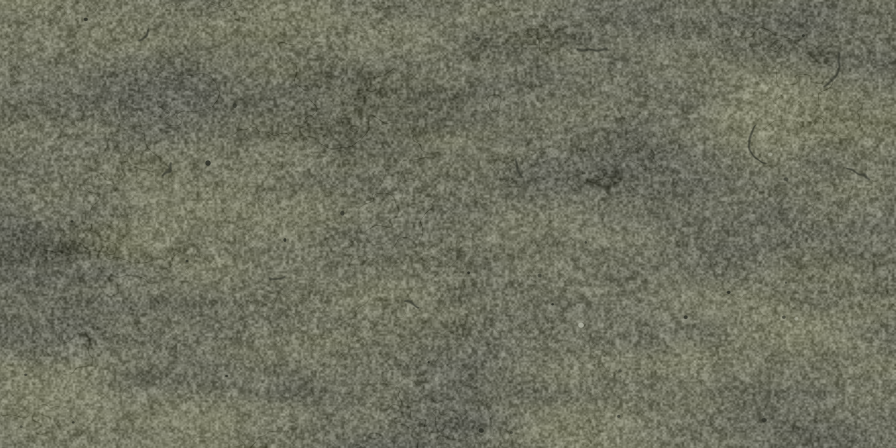
A WebGL 2 fragment shader for this texture:

```glsl
#version 300 es
precision highp float;

uniform vec2 u_resolution;
out vec4 fragColor;

// Lengths are in canvas heights
const vec3 BASE_COLOR = vec3(0.440, 0.445, 0.382);
const vec3 OLIVE_TINT = vec3(0.012, 0.011, -0.012);
const vec3 SPECK_COLOR = vec3(0.15, 0.16, 0.13);
const vec3 PALE_COLOR = vec3(0.70, 0.71, 0.65);
const float PATCH_AMOUNT = 0.085;
const float MOTTLE_AMOUNT = 0.030;
const float GRAIN_AMOUNT = 0.080;
const float STAIN_AMOUNT = 0.065;
const float CRACK_AMOUNT = 0.085;
const float WRINKLE_AMOUNT = 0.045;
const float SPECK_GRID = 9.0;
const float SPECK_CHANCE = 0.22;
const float PALE_GRID = 5.0;
const float PALE_CHANCE = 0.09;
const float SCRATCH_GRID = 4.0;
const float SCRATCH_CHANCE = 0.30;

// Three random values in 0..1 for a lattice cell
vec3 hash3(vec2 cell, uint seed) {
    uvec3 v = uvec3(uvec2(ivec2(cell) + 4096), seed);
    v = v * 1664525u + 1013904223u;
    v += v.yzx * v.zxy;
    v ^= v >> 16u;
    v += v.yzx * v.zxy;
    return vec3(v >> 8u) / 16777216.0;
}

// Smooth value noise in -1..1
float noise(vec2 p, uint seed) {
    vec2 i = floor(p);
    vec2 f = p - i;
    f = f * f * (3.0 - 2.0 * f);
    float bottom = mix(hash3(i, seed).x, hash3(i + vec2(1, 0), seed).x, f.x);
    float top = mix(hash3(i + vec2(0, 1), seed).x, hash3(i + vec2(1, 1), seed).x, f.x);
    return 2.0 * mix(bottom, top, f.y) - 1.0;
}

float fbm(vec2 p, uint seed) {
    float sum = 0.0;
    float weight = 0.5;
    for (uint octave = 0u; octave < 4u; octave++) {
        sum += weight * noise(p, seed + octave);
        p = mat2(1.98, 0.22, -0.22, 1.98) * p + 7.3;
        weight *= 0.55;
    }
    return sum;
}

// Thin lines along the zero contour of a noise field
float contour(vec2 p, float width, uint seed) {
    return 1.0 - smoothstep(0.0, width, abs(fbm(p, seed)));
}

// Small round dots, at most one per cell
float dots(vec2 p, float grid, float chance, float pixel, uint seed) {
    vec2 cell = floor(p * grid);
    vec3 place = hash3(cell, seed);
    vec3 look = hash3(cell, seed + 1u);
    vec2 offset = p - (cell + 0.1 + 0.8 * place.xy) / grid;
    offset.x *= mix(0.75, 1.2, look.y);
    float radius = mix(0.0022, 0.0062, look.x * look.x);
    float dot_mask = 1.0 - smoothstep(radius - 0.6 * pixel, radius + 0.8 * pixel, length(offset));
    return dot_mask * step(place.z, chance) * mix(0.55, 1.0, look.z);
}

// Short bent strokes, at most one per cell
float scratches(vec2 p, float pixel) {
    vec2 cell = floor(p * SCRATCH_GRID);
    vec3 place = hash3(cell, 70u);
    vec3 look = hash3(cell, 71u);
    vec2 q = p - (cell + 0.25 + 0.5 * place.xy) / SCRATCH_GRID;
    float angle = 6.2832 * look.x;
    q = mat2(cos(angle), -sin(angle), sin(angle), cos(angle)) * q;
    q.y += (look.y - 0.5) * 24.0 * q.x * q.x + 0.004 * noise(p * 60.0, 72u);
    float extent = mix(0.015, 0.045, look.z);
    float d = length(vec2(max(abs(q.x) - extent, 0.0), q.y));
    return (1.0 - smoothstep(0.0, 0.0025 + pixel, d)) * step(place.z, SCRATCH_CHANCE);
}

void main() {
    float pixel = 1.0 / u_resolution.y;
    vec2 p = gl_FragCoord.xy * pixel;

    // Broad horizontal patches and medium mottling
    float patches = fbm(p * vec2(2.2, 6.5) + 3.0, 1u);
    float mottle = fbm(p * vec2(17.0, 24.0), 10u);
    float tone = PATCH_AMOUNT * patches + MOTTLE_AMOUNT * mottle;

    // Fine gritty grain
    float grain = noise(p * vec2(145.0, 135.0), 20u) + noise(p * vec2(228.0, 236.0) + 0.37, 21u);
    tone += GRAIN_AMOUNT * grain + 0.35 * GRAIN_AMOUNT * noise(p * 66.0, 22u);

    // Dark streaky stains
    float stain = smoothstep(0.24, 0.62, fbm(p * vec2(3.2, 11.0) + 11.0, 30u));
    tone -= STAIN_AMOUNT * stain * (0.7 + 0.6 * mottle);

    // Sparse cracks and a faint web of wrinkles
    float crack_zone = smoothstep(0.05, 0.45, fbm(p * vec2(3.5, 5.0), 40u) + 0.4 * stain);
    tone -= CRACK_AMOUNT * crack_zone * contour(p * vec2(7.0, 9.0), 0.035, 44u);
    float wrinkle_zone = smoothstep(-0.2, 0.5, noise(p * vec2(9.0, 12.0), 50u));
    tone -= WRINKLE_AMOUNT * wrinkle_zone * contour(p * 25.0, 0.09, 54u);

    vec3 color = BASE_COLOR + tone + OLIVE_TINT * clamp(2.0 * patches, -1.0, 1.0);

    // Scratches, dark pits and pale flecks
    color = mix(color, SPECK_COLOR, 0.6 * scratches(p, pixel));
    color = mix(color, SPECK_COLOR, 0.9 * dots(p, SPECK_GRID, SPECK_CHANCE, pixel, 60u));
    color = mix(color, PALE_COLOR, 0.85 * dots(p, PALE_GRID, PALE_CHANCE, pixel, 64u));

    fragColor = vec4(clamp(color, 0.0, 1.0), 1.0);
}
```
